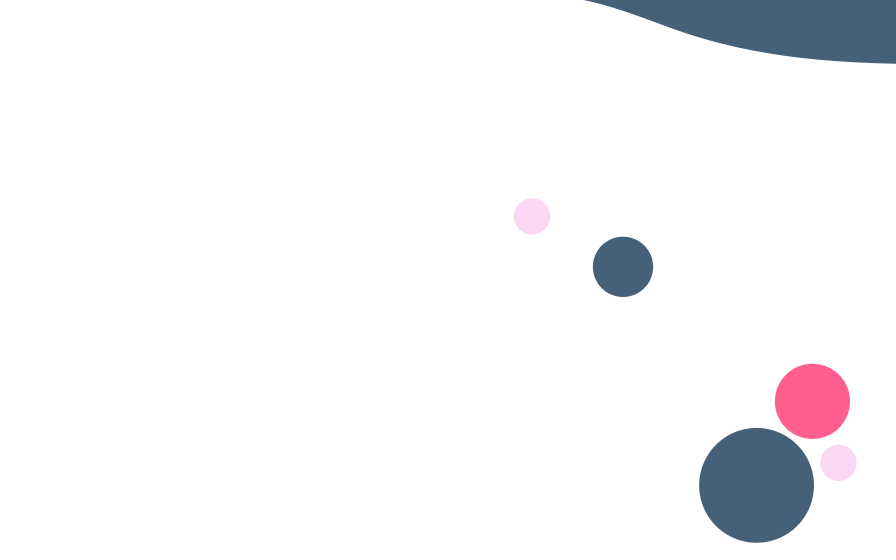
A WebGL 1 fragment shader for this background:

```glsl
precision highp float;
// Flat white backdrop with a slate wave hanging from the top right corner
// and five plain discs. The wave is two smoothly joined Hermite cubics, the
// discs are distance functions; lengths are in units of the canvas height.

uniform vec2 u_resolution;

#define PAPER vec3(1.0)
#define SLATE vec3(0.275, 0.376, 0.471)
#define ROSE vec3(1.0, 0.373, 0.56)
#define BLUSH vec3(0.98, 0.843, 0.95)
// Wave knots: x, depth below the top edge, slope
#define WAVE_START vec3(1.0417, 0.0, 0.2)
#define WAVE_BEND vec3(1.1979, 0.05, 0.365)
#define WAVE_END vec3(1.6, 0.1138, 0.02)

// Coverage of a shape from its signed distance, one pixel wide
float coverage(float dist) {
  return clamp(0.5 - dist * u_resolution.y, 0.0, 1.0);
}

// Cubic through two knots with the given slopes
float hermite(vec3 a, vec3 b, float x) {
  float span = b.x - a.x;
  float t = clamp((x - a.x) / span, 0.0, 1.0);
  float s = 1.0 - t;
  return mix(a.y, b.y, t * t * (3.0 - 2.0 * t))
       + span * t * s * (a.z * s - b.z * t);
}

// Depth of the wave, continued as a straight line before its start
float waveDepth(float x) {
  float depth = x < WAVE_BEND.x ? hermite(WAVE_START, WAVE_BEND, x)
                                : hermite(WAVE_BEND, WAVE_END, x);
  return depth + WAVE_START.z * min(x - WAVE_START.x, 0.0);
}

// Paint a disc over the current colour
void paintDisc(inout vec3 color, vec2 p, vec2 center, float radius, vec3 ink) {
  color = mix(color, ink, coverage(length(p - center) - radius));
}

void main() {
  vec2 p = gl_FragCoord.xy / u_resolution.y;
  vec3 color = PAPER;

  // Corner wave
  color = mix(color, SLATE, coverage(1.0 - p.y - waveDepth(p.x)));

  // Upper pair of discs
  paintDisc(color, p, vec2(0.950, 0.6135), 0.0323, BLUSH);
  paintDisc(color, p, vec2(1.1125, 0.5235), 0.0538, SLATE);

  // Lower right cluster
  paintDisc(color, p, vec2(1.4508, 0.2833), 0.0671, ROSE);
  paintDisc(color, p, vec2(1.3510, 0.1333), 0.1025, SLATE);
  paintDisc(color, p, vec2(1.4973, 0.1735), 0.0323, BLUSH);

  gl_FragColor = vec4(color, 1.0);
}
```
